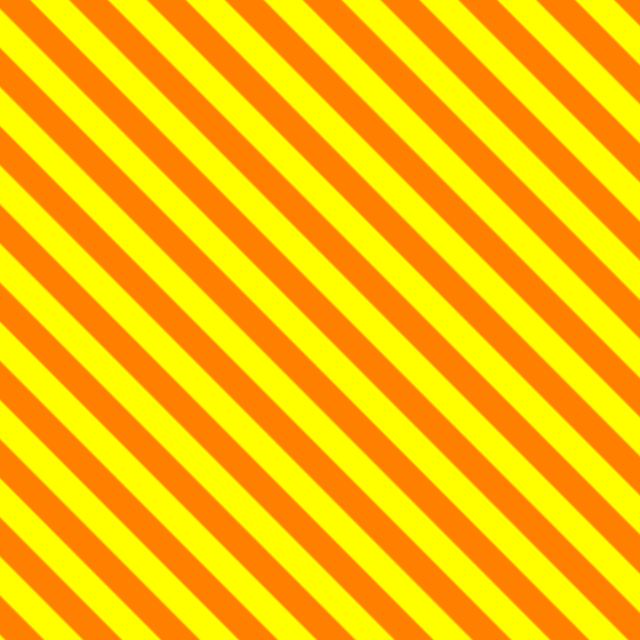
Write a Shadertoy shader that draws this pattern.

```glsl
// Diagonal stripes of equal width in orange and yellow, falling to the right.

const vec3 ORANGE = vec3(1.0, 0.5, 0.0);
const vec3 YELLOW = vec3(1.0, 1.0, 0.0);
const vec2 REPEATS = vec2(8.22, 8.18);  // stripe pairs across and up the canvas
const float PHASE = 0.432;              // shift of the stripes, in periods
const float YELLOW_SHARE = 0.5;         // yellow part of each period
const float EDGE_SOFTNESS = 0.004;      // width of the colour ramp, in canvas units

// Signed distance to the nearest stripe edge, positive inside yellow.
float stripeDistance(vec2 p) {
    float period = dot(p, REPEATS) + PHASE;
    float fromCentre = abs(fract(period - 0.5 * YELLOW_SHARE + 0.5) - 0.5);
    return (0.5 * YELLOW_SHARE - fromCentre) / length(REPEATS);
}

void mainImage(out vec4 fragColor, in vec2 fragCoord) {
    vec2 p = fragCoord / iResolution.y;

    // Ramp across each edge, never narrower than one pixel
    float ramp = max(EDGE_SOFTNESS, 1.0 / iResolution.y);
    float yellow = clamp(0.5 + stripeDistance(p) / ramp, 0.0, 1.0);

    fragColor = vec4(mix(ORANGE, YELLOW, yellow), 1.0);
}
```
